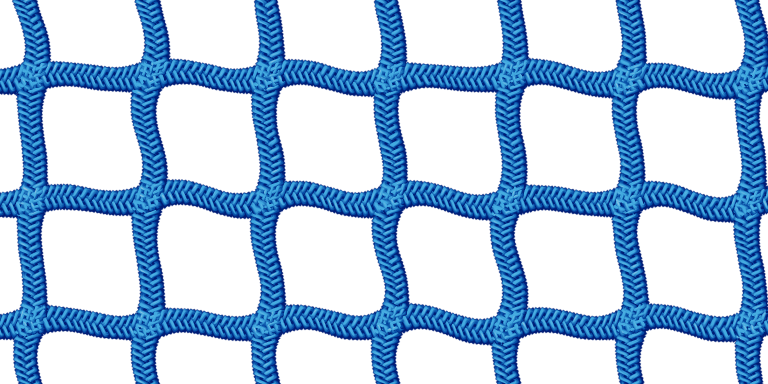
This pattern is drawn by a Shadertoy shader. Its source:

```glsl
#define PITCH vec2(0.3125, 0.321)
#define FIRST_KNOT vec2(0.078, 0.155)
#define ROPE_HALF 0.030
#define STITCH 0.036
#define SWAY 0.012
#define JITTER 0.009
#define NAVY vec3(0.00, 0.11, 0.46)
#define DEEP vec3(0.02, 0.30, 0.65)
#define MID vec3(0.14, 0.47, 0.75)
#define SKY vec3(0.26, 0.67, 0.88)
#define PALE vec3(0.67, 0.80, 0.89)

const float TAU = 6.2831853;

// Topmost yarn found so far, and signed distance to the outline
struct Yarn { float height; float light; float edge; };

vec2 hash2(vec2 p) {
    vec3 q = fract(p.xyx * vec3(0.1031, 0.1030, 0.0973));
    q += dot(q, q.yzx + 33.33);
    return fract((q.xx + q.yz) * q.zy) * 2.0 - 1.0;
}

float gradientNoise(vec2 p) {
    vec2 i = floor(p), f = fract(p);
    vec2 u = f * f * f * (f * (f * 6.0 - 15.0) + 10.0);
    vec2 e = vec2(0.0, 1.0);
    float a = dot(hash2(i), f);
    float b = dot(hash2(i + e.yx), f - e.yx);
    float c = dot(hash2(i + e.xy), f - e.xy);
    float d = dot(hash2(i + e.yy), f - e.yy);
    return mix(mix(a, b, u.x), mix(c, d, u.x), u.y);
}

vec2 knotAt(vec2 id) {
    return FIRST_KNOT + PITCH * id + JITTER * hash2(id + 17.0);
}

// Lay a rounded strand: d is 1 at its edge, side runs towards the light
void lay(inout Yarn yarn, float d, float side, float radius, float z, float grain) {
    yarn.edge = min(yarn.edge, (d - 1.0) * radius);
    float bulge = sqrt(max(0.0, 1.0 - d * d));
    if (d < 1.0 && z + bulge > yarn.height) {
        yarn.height = z + bulge;
        yarn.light = bulge * (0.8 + 0.45 * side) * (0.76 + 0.5 * z) + 0.22 * grain;
    }
}

// Two mirrored lanes of twisted strands over a dark core
void layRope(inout Yarn yarn, float along, float across, float knotGap, float seed) {
    float wobble = gradientNoise(vec2(along * 14.0, seed));
    float w = ROPE_HALF * (1.0 + 0.1 * wobble + 0.25 * exp(-pow(knotGap / 0.05, 2.0)));
    if (abs(across) > 1.5 * w) return;
    yarn.edge = min(yarn.edge, abs(across) - 0.75 * w);
    for (int k = 0; k < 4; k++) {
        float lane = k < 2 ? -1.0 : 1.0;
        float ply = k % 2 == 0 ? 1.0 : -1.0;
        float theta = TAU * along / STITCH + 0.8 * lane + 1.6 * wobble + seed;
        float center = w * (0.42 * lane + 0.33 * ply * sin(theta));
        float slope = 0.33 * w * TAU / STITCH * cos(theta);
        float radius = 0.27 * w;
        float x = (across - center) / (radius * sqrt(1.0 + slope * slope));
        float grain = gradientNoise(vec2(along * 60.0, x * 2.5 + float(k) * 7.0 + seed));
        lay(yarn, abs(x), x, radius, 0.48 * ply * lane * cos(theta), grain);
    }
}

// A central bead wrapped by a ring of short loops
void layKnot(inout Yarn yarn, vec2 p, vec2 id) {
    if (length(p) > 0.07) return;
    float turn = hash2(id + 5.0).x * 3.0;
    for (int n = 0; n < 7; n++) {
        float ring = n == 0 ? 0.0 : 1.0;
        float angle = turn + float(n) * TAU / 6.0;
        vec2 radial = vec2(cos(angle), sin(angle));
        vec2 q = p - radial * 0.027 * ring;
        vec2 local = vec2(dot(q, radial), dot(q, vec2(-radial.y, radial.x)));
        float d = length(local / mix(vec2(0.016, 0.018), vec2(0.010, 0.018), ring));
        float grain = gradientNoise(local * vec2(180.0, 45.0) + angle * 9.0);
        lay(yarn, d, dot(q, vec2(-30.0, 50.0)), 0.012, 0.35 - 0.25 * ring, grain);
    }
}

vec3 netColor(vec2 p, float pixel) {
    Yarn yarn = Yarn(-1.0, 0.1, 1.0);
    vec2 g = (p - FIRST_KNOT) / PITCH;
    vec2 id = round(g), cell = floor(g), f = fract(g);
    vec2 ease = smoothstep(0.0, 1.0, f);
    vec2 gap = abs(g - id) * PITCH;

    // Horizontal and vertical ropes, each bent in an S between knots
    vec2 rowStart = vec2(cell.x, id.y), colStart = vec2(id.x, cell.y);
    vec2 rowSway = SWAY * (1.0 + 0.4 * hash2(rowStart + 41.0));
    vec2 colSway = SWAY * (1.0 + 0.5 * hash2(colStart + 73.0));
    float rowY = mix(knotAt(rowStart).y, knotAt(rowStart + vec2(1, 0)).y, ease.x)
               + rowSway.x * sin(TAU * f.x);
    float colX = mix(knotAt(colStart).x, knotAt(colStart + vec2(0, 1)).x, ease.y)
               + colSway.x * sin(TAU * f.y);
    layRope(yarn, p.x, p.y - rowY, gap.x, id.y * 3.7 + 1.3);
    layRope(yarn, p.y, colX - p.x, gap.y, id.x * 2.9 + 20.6);
    layKnot(yarn, p - knotAt(id), id);

    // Shade from shadowed creases to glossy fibres
    float l = yarn.light;
    vec3 color = mix(NAVY, DEEP, smoothstep(0.28, 0.50, l));
    color = mix(color, MID, smoothstep(0.50, 0.68, l));
    color = mix(color, SKY, smoothstep(0.66, 0.82, l));
    color = mix(color, PALE, smoothstep(0.86, 1.05, l));
    return mix(color, vec3(1.0), smoothstep(-pixel, pixel, yarn.edge));
}

void mainImage(out vec4 fragColor, in vec2 fragCoord) {
    // Average four samples to keep the fine strands smooth
    vec3 sum = vec3(0.0);
    for (int s = 0; s < 4; s++) {
        vec2 offset = vec2(s % 2, s / 2) * 0.5 - 0.25;
        sum += netColor((fragCoord + offset) / iResolution.y, 0.5 / iResolution.y);
    }
    fragColor = vec4(sum / 4.0, 1.0);
}
```
